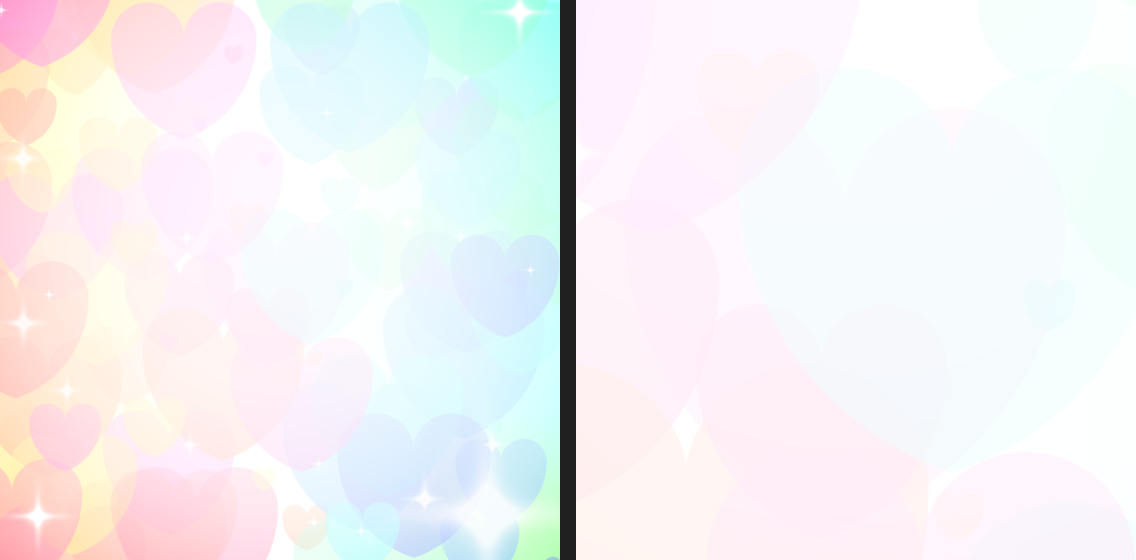
Left: the whole. Right: its middle third, enlarged.
This background is drawn by a WebGL 2 fragment shader. Its source:

```glsl
#version 300 es
precision highp float;
// Translucent pastel hearts, warm to cool from left to right, with white sparkles.

#define HEARTS 76
#define SPARKLES 16
#define MIN_SIZE 0.012
#define MAX_SIZE 0.145
#define TINT 0.46
#define CENTER_STRENGTH 0.16
#define CORNER_STRENGTH 1.05
#define WARM_HUES vec2(-0.17, 0.17)
#define COOL_HUES vec2(0.37, 0.66)

uniform vec2 u_resolution;
out vec4 fragColor;

const vec3 WHITE = vec3(1.0);
const vec3 YELLOW = vec3(1.0, 1.0, 0.66);
const vec3 CYAN = vec3(0.66, 1.0, 1.0);
const vec3 GREEN = vec3(0.72, 1.0, 0.72);

vec3 hash3(float n) {
    vec3 h = fract(vec3(n) * vec3(0.1031, 0.1030, 0.0973));
    h += dot(h, h.yzx + 33.33);
    return fract((h.xxy + h.yzz) * h.zyx);
}

vec3 hueColor(float hue) {
    return clamp(abs(fract(hue + vec3(0.0, 2.0, 1.0) / 3.0) * 6.0 - 3.0) - 1.0, 0.0, 1.0);
}

// Distance to a heart of half width 1: round lobes above, a pointed arc below.
float heart(vec2 p) {
    p.x = abs(p.x);
    float lobe = length(p - vec2(0.495, 0.44)) - 0.505;
    float point = length(p - vec2(-0.452, 0.44)) - 1.452;
    return min(lobe, max(point, p.y - 0.44));
}

// Four-pointed star with a soft core.
float sparkle(vec2 p, float reach, float thickness) {
    vec2 q = abs(p) / reach;
    vec2 taper = pow(max(1.0 - q, 0.0), vec2(1.5));
    vec2 beam = exp(-q.yx * q.yx / (thickness * thickness));
    float core = exp(-dot(q, q) * 28.0);
    return clamp(dot(taper * beam, vec2(1.0)) + core, 0.0, 1.0);
}

void main() {
    vec2 p = gl_FragCoord.xy / u_resolution.y;
    float aspect = u_resolution.x / u_resolution.y;
    vec2 span = vec2(aspect, 1.0);
    float pixel = 1.0 / u_resolution.y;
    float across = p.x / aspect;

    // Background wash
    vec3 color = mix(YELLOW, WHITE, smoothstep(0.0, 0.42, across));
    vec3 coolSide = mix(GREEN, CYAN, smoothstep(0.05, 0.3, p.y));
    color = mix(color, coolSide, smoothstep(0.55, 1.0, across));

    // Overlapping hearts
    for (int i = 0; i < HEARTS; i++) {
        float n = float(i);
        vec3 place = hash3(n + 3.7);
        vec3 look = hash3(n + 151.3);
        vec2 center = fract(0.5 + n * vec2(0.7549, 0.5698)) * 1.06 - 0.03;
        center += (place.xy - 0.5) * 0.08;
        float size = mix(MAX_SIZE, MIN_SIZE, pow(place.z, 1.6));

        bool cool = center.x + (look.z - 0.5) * 0.16 > 0.52;
        vec2 hues = cool ? COOL_HUES : WARM_HUES;
        vec3 tint = mix(WHITE, hueColor(mix(hues.x, hues.y, look.x)), TINT);

        vec2 q = (p - center * span) / size;
        float edge = pixel / size;
        float cover = 1.0 - smoothstep(-edge, edge, heart(q));
        float opacity = mix(0.38, 0.72, look.y) * (0.95 - 0.15 * q.y);
        color = mix(color, tint, cover * clamp(opacity, 0.0, 1.0));
    }

    // Fade to near white in the middle
    float radius = length(p / span - 0.5) * 1.414;
    float strength = mix(CENTER_STRENGTH, CORNER_STRENGTH, pow(radius, 3.0));
    color = mix(WHITE, color, min(strength, 1.1));

    // Small scattered sparkles
    float shine = 0.0;
    for (int i = 0; i < SPARKLES; i++) {
        vec3 h = hash3(float(i) + 411.9);
        float reach = mix(0.015, 0.06, h.z * h.z);
        shine = max(shine, 0.85 * sparkle(p - h.xy * span, reach, 0.09));
    }

    // Bright corner sparkles and one broad soft flare
    shine = max(shine, sparkle(p - vec2(0.928, 0.978) * span, 0.08, 0.07));
    shine = max(shine, sparkle(p - vec2(0.068, 0.078) * span, 0.08, 0.07));
    shine = max(shine, 0.85 * sparkle(p - vec2(0.87, 0.082) * span, 0.25, 0.09));
    color = mix(color, WHITE, shine);

    fragColor = vec4(clamp(color, 0.0, 1.0), 1.0);
}
```
